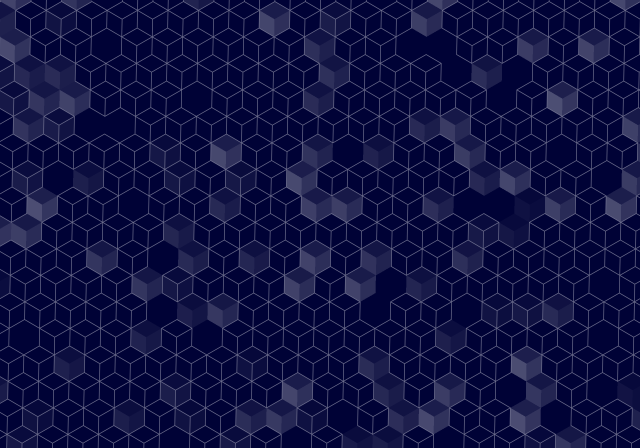
Write a WebGL 2 fragment shader that draws this pattern.

```glsl
#version 300 es
precision highp float;
// Navy field of thin-lined isometric cubes, some of them filled with pale translucent faces.

uniform vec2 u_resolution;
out vec4 fragColor;

const float CELLS_ACROSS = 21.0;
const float ROW_HEIGHT = 0.8660254;   // row spacing of unit-wide hexagons
const float ROW_STRETCH = 1.004;
const float LEAN = 0.0204;            // slight slant of the columns
const vec2 FIRST_CELL = vec2(0.02, 0.63);
const float LINE_WIDTH = 0.022;
const float LINE_OPACITY = 0.45;
const float BLANK_SHARE = 0.12;
const int SAMPLES = 3;

const vec3 NAVY = vec3(0.0, 0.008, 0.21);
const vec3 PALE = vec3(0.98, 0.98, 1.0);

float hash(vec2 id, float seed) {
    vec3 p = fract(vec3(id.xyx + seed) * vec3(0.1031, 0.1030, 0.0973));
    p += dot(p, p.yzx + 33.33);
    return fract((p.x + p.y) * p.z);
}

// Nearest centre in a lattice of pointy-topped hexagons.
vec2 hexCentre(vec2 p) {
    vec2 period = vec2(1.0, 2.0 * ROW_HEIGHT);
    vec2 a = round(p / period) * period;
    vec2 b = (floor(p / period) + 0.5) * period;
    return distance(p, a) < distance(p, b) ? a : b;
}

vec2 cellId(vec2 centre) {
    return round(centre / vec2(0.5, ROW_HEIGHT)) + 100.0;
}

// Opacity of a filled cube; zero for an empty one. Layered sines vary the density.
float fillStrength(vec2 id) {
    float density = 0.26 + 0.07 * sin(id.x * 0.31 + id.y * 0.4)
                         + 0.05 * sin(id.x * 0.17 - id.y * 0.7);
    float filled = step(hash(id, 3.7), density);
    return filled * mix(0.18, 1.0, hash(id, 41.3));
}

// Blank cells and strongly filled cubes draw no lines of their own.
bool isOutlined(vec2 id) {
    return hash(id, 17.9) > BLANK_SHARE && fillStrength(id) < 0.35;
}

float rayDistance(vec2 p, vec2 dir) {
    return length(p - dir * max(dot(p, dir), 0.0));
}

// Distance to the three inner edges of a cube.
float spokeDistance(vec2 p) {
    float rising = rayDistance(vec2(abs(p.x), p.y), vec2(ROW_HEIGHT, 0.5));
    return min(rising, rayDistance(p, vec2(0.0, -1.0)));
}

// Distance to the hexagon sides drawn by this cell or its neighbours.
float outlineDistance(vec2 p, vec2 centre, bool ownOutline) {
    float d = 1.0;
    for (int k = 0; k < 6; k++) {
        float angle = float(k) * 1.0471976;
        vec2 side = vec2(cos(angle), sin(angle));
        if (ownOutline || isOutlined(cellId(centre + side)))
            d = min(d, 0.5 - dot(p, side));
    }
    return d;
}

// Face opacity: dim top, bright left, medium right.
float faceOpacity(vec2 p) {
    if (p.y > abs(p.x) * 0.57735) return 0.12;
    return p.x < 0.0 ? 0.31 : 0.21;
}

vec3 cubePattern(vec2 p, float pixel) {
    vec2 centre = hexCentre(p);
    vec2 local = p - centre;
    vec2 id = cellId(centre);
    bool outlined = isOutlined(id);

    vec3 color = mix(NAVY, PALE, fillStrength(id) * faceOpacity(local));

    float d = outlineDistance(local, centre, outlined);
    if (outlined) d = min(d, spokeDistance(local));
    float soft = 0.25 * pixel;
    float line = 1.0 - smoothstep(0.5 * LINE_WIDTH - soft, 0.5 * LINE_WIDTH + soft, d);
    return mix(color, max(color, mix(NAVY, PALE, LINE_OPACITY)), line);
}

// Canvas position to cell units, with rows anchored at the top edge.
vec2 toCells(vec2 fragment) {
    vec2 p = vec2(fragment.x, u_resolution.y - fragment.y) * CELLS_ACROSS / u_resolution.x;
    p.x += LEAN * p.y;
    p -= FIRST_CELL;
    return vec2(p.x, -p.y / ROW_STRETCH);
}

void main() {
    float pixel = CELLS_ACROSS / u_resolution.x;
    vec3 sum = vec3(0.0);
    for (int i = 0; i < SAMPLES * SAMPLES; i++) {
        vec2 offset = (vec2(i % SAMPLES, i / SAMPLES) + 0.5) / float(SAMPLES) - 0.5;
        sum += cubePattern(toCells(gl_FragCoord.xy + offset), pixel);
    }
    fragColor = vec4(sum / float(SAMPLES * SAMPLES), 1.0);
}
```
